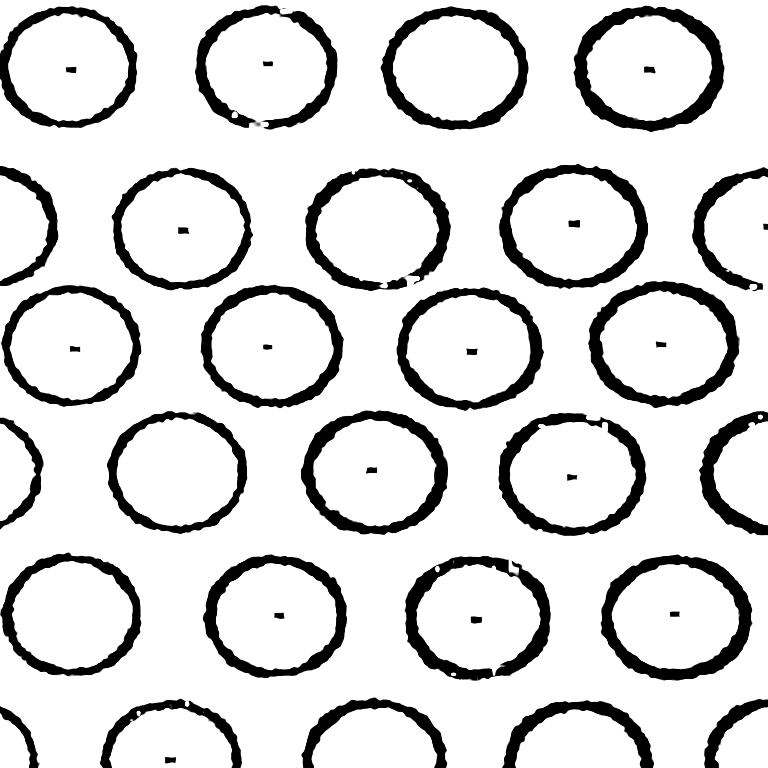
Write a Shadertoy shader that draws this pattern.

```glsl
#define ROWS 6
#define COLUMNS 5
#define RADIUS_LEFT vec2(0.0835, 0.0740)
#define RADIUS_RIGHT vec2(0.0905, 0.0745)
#define LINE_LEFT 0.0112
#define LINE_RIGHT 0.0165
#define JITTER vec2(0.010, 0.006)
#define ROUGHNESS 0.0036
#define GRAIN 170.0
#define WORN_SHARE 0.2
#define INK vec3(0.0)
#define PAPER vec3(1.0)

// Row centres, bottom to top
const float rowHeight[ROWS] = float[ROWS](0.010, 0.198, 0.383, 0.549, 0.703, 0.913);

float hash(vec2 p) {
    vec3 q = fract(vec3(p.xyx) * 0.1031);
    q += dot(q, q.yzx + 33.33);
    return fract((q.x + q.y) * q.z);
}

float noise(vec2 p) {
    vec2 i = floor(p), f = fract(p);
    f = f * f * (3.0 - 2.0 * f);
    return mix(mix(hash(i), hash(i + vec2(1, 0)), f.x),
               mix(hash(i + vec2(0, 1)), hash(i + vec2(1, 1)), f.x), f.y);
}

float ellipseDistance(vec2 p, vec2 radius) {
    float k = length(p / radius);
    return k * (k - 1.0) / max(length(p / (radius * radius)), 1e-4);
}

float boxDistance(vec2 p, vec2 halfSize) {
    vec2 q = abs(p) - halfSize;
    return length(max(q, 0.0)) + min(max(q.x, q.y), 0.0);
}

// Staggered rows whose spacing tightens towards the top
vec2 ringCentre(int row, int column) {
    float y = rowHeight[row];
    float stagger = row % 2 == 0 ? mix(0.137, 0.100, y) : 0.0;
    float x = 0.092 - stagger + float(column) * mix(0.266, 0.250, y);
    vec2 id = vec2(column, row);
    vec2 offset = vec2(hash(id + 11.3), hash(id + 47.9)) - 0.5;
    return vec2(x, y) + offset * JITTER;
}

// Uneven ring, heavier at the sides and diagonals, sometimes chipped
float ringDistance(vec2 d, vec2 id, float across, float rough) {
    vec2 radius = mix(RADIUS_LEFT, RADIUS_RIGHT, across);
    float angle = atan(d.y, d.x);
    float width = mix(LINE_LEFT, LINE_RIGHT, across);
    width *= 0.97 + 0.12 * cos(2.0 * angle) - 0.10 * cos(4.0 * angle);
    width *= 0.90 + 0.20 * hash(id + 5.7);
    float ring = abs(ellipseDistance(d, radius)) - 0.5 * width + rough;
    if (hash(id + 71.1) < WORN_SHARE) {
        float chips = noise(d * 95.0 + id * 19.0);
        float zone = smoothstep(0.6, 0.85, abs(sin(angle)));
        ring = max(ring, (chips - mix(1.1, 0.76, zone)) * 0.02);
    }
    return ring;
}

// Centre mark: a short dash, a small cross or nothing
float markDistance(vec2 d, vec2 id, float rough) {
    float kind = hash(id + 29.3);
    if (kind < 0.17) return 1.0;
    d -= (vec2(hash(id + 3.1), hash(id + 8.6)) - 0.5) * 0.010;
    float mark = boxDistance(d, vec2(0.0065, 0.0035));
    if (kind > 0.91) {
        mark = min(boxDistance(d, vec2(0.021, 0.0035)),
                   boxDistance(d, vec2(0.0045, 0.013)));
    }
    return mark + 0.5 * rough;
}

void mainImage(out vec4 fragColor, in vec2 fragCoord) {
    vec2 p = fragCoord / iResolution.xy;
    float pixel = 1.0 / iResolution.y;
    float rough = (noise(p * GRAIN) - 0.5) * ROUGHNESS
                + (noise(p * GRAIN * 0.4 + 9.0) - 0.5) * ROUGHNESS;

    float nearest = 1.0;
    for (int row = 0; row < ROWS; row++) {
        for (int column = 0; column < COLUMNS; column++) {
            vec2 id = vec2(column, row);
            vec2 centre = ringCentre(row, column);
            vec2 d = p - centre;
            float across = clamp(centre.x, 0.0, 1.0);
            nearest = min(nearest, ringDistance(d, id, across, rough));
            nearest = min(nearest, markDistance(d, id, rough));
        }
    }

    float ink = 1.0 - smoothstep(-0.6 * pixel, 0.6 * pixel, nearest);
    fragColor = vec4(mix(PAPER, INK, ink), 1.0);
}
```
